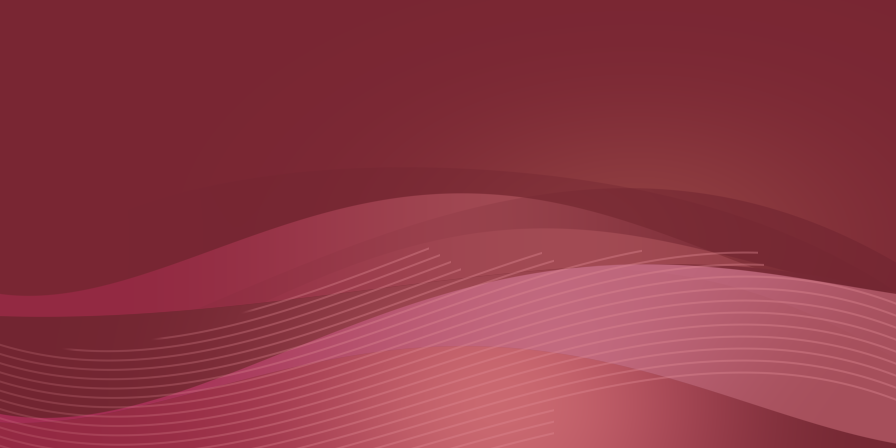
Write a WebGL 1 fragment shader that draws this background.

```glsl
precision highp float;
uniform vec2 u_resolution;

#define WINE vec3(0.475, 0.150, 0.200)
#define SHADE vec3(0.445, 0.145, 0.190)
#define EMBER vec3(0.580, 0.260, 0.265)
#define ROSE vec3(0.580, 0.160, 0.260)
#define CORAL vec3(0.640, 0.295, 0.330)
#define GLOW vec3(0.790, 0.410, 0.440)
#define MAGENTA vec3(0.660, 0.180, 0.340)
#define PINK vec3(0.775, 0.430, 0.520)
#define LINE_COLOR vec3(0.870, 0.530, 0.570)
#define LINE_ALPHA 0.40
#define LINE_HALF_WIDTH 0.0022
#define LINE_COUNT 21.0

// Smooth quartic through five heights at x = 0, 1/4, 1/2, 3/4, 1
float curve(float x, float a, float b, float c, float d, float e) {
  float s = 4.0 * x;
  vec4 d1 = vec4(b, c, d, e) - vec4(a, b, c, d);
  vec3 d2 = d1.yzw - d1.xyz;
  vec2 d3 = d2.yz - d2.xy;
  float d4 = d3.y - d3.x;
  return a + s * (d1.x + (s - 1.0) / 2.0 * (d2.x
       + (s - 2.0) / 3.0 * (d3.x + (s - 3.0) / 4.0 * d4)));
}

// Coverage of the area under an edge
float below(float edge, float y) {
  float soft = 0.8 / u_resolution.y;
  return smoothstep(-soft, soft, edge - y);
}

float ribbon(float top, float bottom, float y) {
  return below(top, y) * (1.0 - below(bottom, y));
}

float softSpot(vec2 offset, vec2 radius) {
  vec2 q = offset / radius;
  return exp(-dot(q, q));
}

float lineGuide(float x) {
  return curve(x, 0.128, 0.117, 0.266, 0.398, 0.349);
}

// Right-hand end of each line, staggered in groups
float lineEnd(float id) {
  if (id < 3.5) return 0.479 + 0.012 * id;
  if (id < 5.5) return 0.605 + 0.013 * (id - 4.0);
  if (id < 6.5) return 0.716;
  if (id < 8.5) return 0.846 + 0.007 * (id - 7.0);
  return id < 17.5 ? 1.1 : 0.618;
}

// Family of fine lines following one guide curve
float fineLines(vec2 uv) {
  float guide = lineGuide(uv.x);
  float slope = (lineGuide(uv.x + 0.005) - guide) / 0.01;
  float spacing = mix(0.0205, 0.0268, smoothstep(0.0, 0.85, uv.x));
  float place = (guide - uv.y) / spacing + 8.0;
  float id = floor(place + 0.5);
  float dist = abs(place - id) * spacing / sqrt(1.0 + slope * slope);
  float soft = 0.7 / u_resolution.y;
  float mask = 1.0 - smoothstep(LINE_HALF_WIDTH - soft, LINE_HALF_WIDTH + soft, dist);
  float start = 0.267 - 0.1 * id;
  mask *= smoothstep(start, start + 0.02, uv.x) * step(uv.x, lineEnd(id));
  return mask * step(0.0, id) * step(id, LINE_COUNT - 1.0);
}

void main() {
  vec2 uv = gl_FragCoord.xy / u_resolution;
  vec2 p = vec2(2.0 * uv.x, uv.y);
  float x = uv.x;
  float y = uv.y;

  // Backdrop with a warm glow
  vec3 color = mix(WINE, EMBER, 0.9 * softSpot(p - vec2(1.42, 0.46), vec2(0.48, 0.28)));

  // Broad shadow hill
  float hill = curve(x, 0.388, 0.591, 0.625, 0.560, 0.349);
  color = mix(color, SHADE, 0.4 * below(hill, y) * smoothstep(0.05, 0.35, x));

  // Rose ribbon
  float roseTop = curve(x, 0.344, 0.451, 0.568, 0.471, 0.323);
  float roseBottom = curve(x, 0.294, 0.315, 0.375, 0.410, 0.344);
  float roseAlpha = 0.95 - 0.75 * smoothstep(0.65, 1.0, x);
  vec3 rose = mix(ROSE, CORAL, smoothstep(0.1, 0.62, x));
  color = mix(color, rose, roseAlpha * ribbon(roseTop, roseBottom, y));

  // Shadow ribbon crossing it
  float shadeTop = curve(x, 0.141, 0.336, 0.521, 0.576, 0.414);
  float shadeBottom = curve(x, 0.140, 0.284, 0.469, 0.458, 0.349);
  float shadeAlpha = mix(0.12, 0.65, smoothstep(0.45, 0.85, x));
  color = mix(color, SHADE, shadeAlpha * ribbon(shadeTop, shadeBottom, y));

  // Dark ground lit from below
  float light = softSpot(p - vec2(1.12, 0.10), vec2(0.47, 0.42));
  color = mix(color, mix(SHADE, GLOW, 0.75 * light), below(roseBottom, y));

  // Lower wave and pink ribbon
  float pinkTop = curve(x, 0.076, 0.161, 0.346, 0.409, 0.344);
  float pinkBottom = curve(x, 0.057, 0.141, 0.227, 0.154, 0.010);
  vec3 base = mix(ROSE, SHADE, smoothstep(0.55, 0.95, x));
  color = mix(color, mix(base, GLOW, light), below(pinkBottom, y));
  vec3 pink = mix(MAGENTA, PINK, smoothstep(0.08, 0.65, x));
  pink = mix(pink, CORAL, 0.7 * smoothstep(0.68, 1.05, x + 0.5 * (0.3 - y)));
  color = mix(color, pink, 0.88 * ribbon(pinkTop, pinkBottom, y));

  // Pale fold inside the pink ribbon
  float foldTop = curve(x, 0.068, 0.172, 0.349, 0.388, 0.198);
  float fold = ribbon(min(foldTop, pinkTop), pinkBottom, y);
  color = mix(color, CORAL, 0.22 * fold * smoothstep(0.6, 0.95, x));

  // Fine lines on top
  float lineAlpha = LINE_ALPHA * mix(0.55, 1.0, smoothstep(0.0, 0.5, x));
  color = mix(color, LINE_COLOR, lineAlpha * fineLines(uv));

  gl_FragColor = vec4(color, 1.0);
}
```
